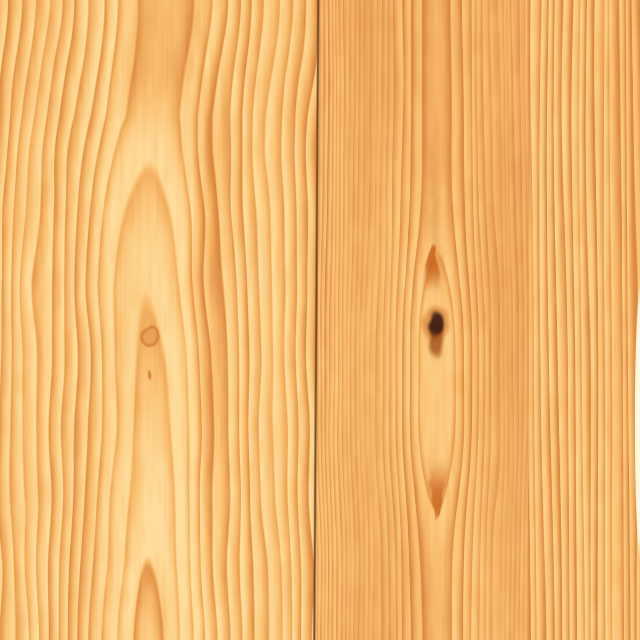
Reproduce this texture procedurally as a WebGL 2 fragment shader.

```glsl
#version 300 es
precision highp float;
// Pine boards: a cathedral-grain plank, a knotty fine-grain plank and a straight-grain strip.

uniform vec2 u_resolution;
out vec4 fragColor;

const vec3 PALE = vec3(0.995, 0.865, 0.61);
const vec3 HONEY = vec3(0.975, 0.735, 0.425);
const vec3 AMBER = vec3(0.86, 0.54, 0.25);
const vec3 RUST = vec3(0.78, 0.39, 0.12);
const vec3 BARK = vec3(0.24, 0.11, 0.08);
const vec3 GAP = vec3(0.36, 0.22, 0.13);
const vec3 BARE = vec3(1.0, 0.97, 0.88);

const float SEAM_X = 0.491;
const float SEAM_LEAN = 0.0064;
const float SEAM_HALF_WIDTH = 0.0016;
const float STRIP_X = 0.826;
const float WIDE_RING = 0.024;
const float STRIP_RING = 0.0125;
const float CATHEDRAL_X = 0.236;
const vec2 EYE = vec2(0.682, 0.404);
const vec2 PALE_KNOT = vec2(0.235, 0.474);
const vec2 DARK_KNOT = vec2(0.681, 0.493);

float hash(vec2 p) {
  vec3 q = fract(vec3(p.xyx) * 0.1031);
  q += dot(q, q.yzx + 33.33);
  return fract((q.x + q.y) * q.z);
}

// Value noise centred on zero.
float noise(vec2 p) {
  vec2 i = floor(p), f = fract(p);
  f = f * f * (3.0 - 2.0 * f);
  return mix(mix(hash(i), hash(i + vec2(1, 0)), f.x),
             mix(hash(i + vec2(0, 1)), hash(i + vec2(1, 1)), f.x), f.y) - 0.5;
}

// Growth ring: darkens slowly, then drops sharply back to pale.
float ring(float phase, float sharpness, float seed) {
  float f = fract(phase);
  float drop = clamp(fwidth(phase) * 1.3, 0.14, 0.6);
  float strength = 0.9 + 0.7 * hash(vec2(floor(phase), seed));
  return pow(f, sharpness) * (1.0 - smoothstep(1.0 - drop, 1.0, f)) * strength;
}

vec3 wood(float tone) {
  vec3 c = mix(PALE, HONEY, clamp(tone / 0.4, 0.0, 1.0));
  return mix(c, AMBER, clamp((tone - 0.4) / 0.6, 0.0, 1.0));
}

// Soft ellipse: 1 inside, 0 outside.
float spot(vec2 p, vec2 center, vec2 radius, float softness) {
  return 1.0 - smoothstep(1.0 - softness, 1.0 + softness, length((p - center) / radius));
}

// Wedge of resin that widens and fades away from its tip.
float flame(vec2 p, vec2 tip, float reach) {
  float t = (tip.y - p.y) / reach;
  float side = abs(p.x - tip.x) / (0.003 + 0.017 * clamp(t, 0.0, 1.0));
  return (1.0 - smoothstep(0.6, 1.2, side)) * smoothstep(-0.05, 0.1, t) * (1.0 - smoothstep(0.35, 1.0, t));
}

float cathedralTone(vec2 p) {
  float bend = 0.016 * noise(p * vec2(6.0, 3.0)) + 0.010 * noise(p * vec2(22.0, 9.0) + 7.0);
  float dx = p.x - CATHEDRAL_X - 0.018 * smoothstep(0.75, 1.0, p.y) + bend;
  float y = min(p.y, 0.82) + 0.02 * noise(p * vec2(40.0, 6.0));
  float core = 0.0166 + 0.057 * y + 0.061 * max(y - 0.55, 0.0) - 0.09 * max(0.13 - y, 0.0);
  float h = length(vec2(dx, core));
  float outer = smoothstep(0.05, 0.1, abs(dx));
  float phase = h / WIDE_RING + 13.0 * max(h - 0.08, 0.0);
  phase += 0.6 * outer * noise(vec2(p.x * 25.0, p.y * 2.0));
  float crown = smoothstep(0.76, 0.9, p.y) * (1.0 - smoothstep(0.035, 0.075, abs(dx)));
  float band = spot(p + bend, vec2(0.33, 0.52), vec2(0.024, 0.3), 0.6);
  float foot = spot(p + bend, vec2(0.241, 0.0), vec2(0.028, 0.12), 0.3);
  float lines = ring(phase, mix(3.2, 1.5, outer), 3.0);
  return 0.07 + 0.72 * lines + 0.33 * crown + 0.25 * band + 0.25 * foot;
}

float eyeTone(vec2 p) {
  float bend = 0.005 * noise(p * vec2(8.0, 3.0) + 20.0) + 0.003 * noise(p * vec2(40.0, 7.0));
  float rise = (p.y - EYE.y) / 0.155;
  float core = 0.0355 * (1.0 - exp(-rise * rise));
  float h = length(vec2(p.x - EYE.x + bend, core));
  float phase = 0.08 + 55.0 * h + 300.0 * h * h;
  phase += 0.9 * smoothstep(0.04, 0.09, h) * noise(vec2(p.x * 60.0, p.y));
  float lines = ring(phase, 2.0, 11.0) * smoothstep(0.021, 0.029, h);
  float blush = smoothstep(0.05, 0.11, h) * smoothstep(0.52, 0.56, p.x);
  return 0.3 + 0.22 * blush + mix(0.72, 0.38, blush) * lines;
}

float stripTone(vec2 p) {
  float bend = 0.008 * noise(p * vec2(9.0, 2.5) + 40.0);
  float phase = (p.x + bend + 0.006 * p.y) / STRIP_RING + 0.7 * noise(vec2(p.x * 70.0, p.y * 2.0));
  return 0.2 + 0.85 * ring(phase, 1.7, 29.0);
}

void main() {
  vec2 p = gl_FragCoord.xy / u_resolution;
  float pixel = 1.0 / u_resolution.x;
  float seam = p.x - SEAM_X - SEAM_LEAN * p.y;

  // Grain of the three boards
  float right = mix(eyeTone(p), stripTone(p), smoothstep(-pixel, pixel, p.x - STRIP_X));
  float tone = mix(cathedralTone(p), right, smoothstep(-pixel, pixel, seam));

  // Fibres and broad colour drift
  tone += 0.12 * noise(p * vec2(260.0, 9.0));
  tone += 0.12 * noise(p * vec2(120.0, 30.0) + 5.0);
  tone += 0.2 * noise(p * vec2(14.0, 2.0) + 60.0);
  tone += 0.2 * (1.0 - smoothstep(0.0008, 0.0008 + 1.5 * pixel, abs(p.x - STRIP_X)));
  vec3 color = wood(tone);

  // Pale knot with a darker rim, and its speck
  vec2 w = p + 0.005 * vec2(noise(p * 70.0), noise(p * 70.0 + 9.0));
  color = mix(color, RUST, 0.6 * spot(w, PALE_KNOT, vec2(0.0145, 0.017), 0.15));
  color = mix(color, wood(0.6), 0.8 * spot(w, PALE_KNOT, vec2(0.011, 0.013), 0.25));
  color = mix(color, RUST, 0.6 * spot(w, vec2(0.234, 0.414), vec2(0.003, 0.007), 0.4));

  // Resin: a streak above the eye and a flame at each tip
  color = mix(color, AMBER, 0.4 * spot(w, vec2(0.68, 0.7), vec2(0.008, 0.12), 0.7));
  color = mix(color, RUST, 0.85 * flame(w, vec2(0.675, 0.618), 0.08));
  vec2 flipped = vec2(w.x, -w.y);
  color = mix(color, RUST, 0.75 * flame(flipped, vec2(0.683, -0.19), 0.1));

  // Dark knot: halo, tail, heart
  color = mix(color, AMBER, 0.8 * spot(w, DARK_KNOT, vec2(0.021, 0.027), 0.25));
  color = mix(color, RUST * 0.8, 0.8 * spot(w, DARK_KNOT - vec2(0.0, 0.025), vec2(0.011, 0.024), 0.4));
  color = mix(color, BARK, 0.92 * spot(w, DARK_KNOT, vec2(0.012, 0.018), 0.35));

  // Gap between the planks, and a bare patch on the outer edge
  float gap = 1.0 - smoothstep(SEAM_HALF_WIDTH - pixel, SEAM_HALF_WIDTH + pixel, abs(seam));
  color = mix(color, GAP, 0.85 * gap);
  color = mix(color, BARE, spot(p, vec2(1.0, 0.34), vec2(0.008, 0.2), 0.12));

  fragColor = vec4(color, 1.0);
}
```
